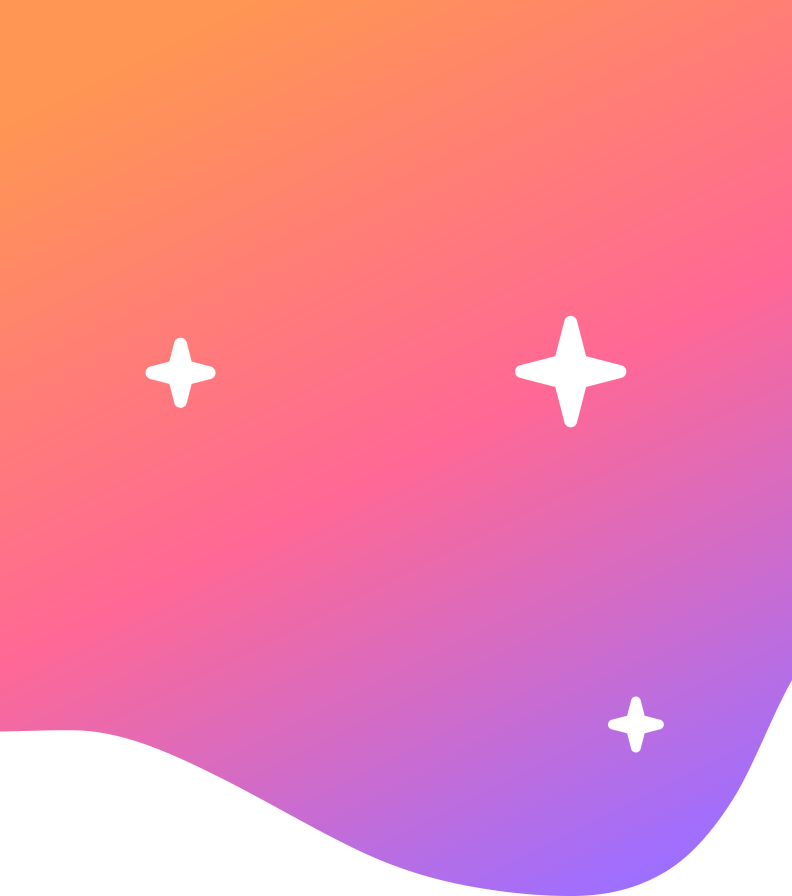
A Shadertoy shader for this background:

```glsl
// A warm diagonal gradient above a white wave, with three white sparkles.
// The wave is a cubic Hermite curve through a few knots; each sparkle is a
// folded distance function. Lengths are in canvas heights, y pointing up.

const float ASPECT = 0.8854;               // layout width over height
const vec3 ORANGE = vec3(1.0, 0.588, 0.325);
const vec3 PINK   = vec3(1.0, 0.408, 0.584);
const vec3 PURPLE = vec3(0.62, 0.435, 1.0);
const vec3 WHITE  = vec3(1.0);

const vec2 GRADIENT_AXIS = vec2(0.5, -1.0);
const vec3 GRADIENT_STOPS = vec3(-0.861, -0.258, 0.335);

// Wave knots: x, height, slope
const int KNOT_COUNT = 9;
const vec3 KNOTS[KNOT_COUNT] = vec3[KNOT_COUNT](
    vec3(0.0000, 0.1836,  0.01),
    vec3(0.0846, 0.1849, -0.02),
    vec3(0.2474, 0.1315, -0.50),
    vec3(0.4036, 0.0495, -0.47),
    vec3(0.5208, 0.0117, -0.19),
    vec3(0.6380, 0.0000,  0.00),
    vec3(0.7422, 0.0260,  0.58),
    vec3(0.8203, 0.1094,  1.60),
    vec3(0.8854, 0.2409,  1.75));

// Sparkles: centre, arm length, tip radius
const int SPARKLE_COUNT = 3;
const vec4 SPARKLES[SPARKLE_COUNT] = vec4[SPARKLE_COUNT](
    vec4(0.6380, 0.5853, 0.0622, 0.0072),
    vec4(0.2018, 0.5840, 0.0391, 0.0072),
    vec4(0.7109, 0.1914, 0.0312, 0.0055));
const float ARM_TAPER = 0.253;             // arm edge angle in radians

vec3 gradientColor(vec2 p) {
    float s = dot(p, GRADIENT_AXIS);
    float toPink = clamp((s - GRADIENT_STOPS.x) / (GRADIENT_STOPS.y - GRADIENT_STOPS.x), 0.0, 1.0);
    float toPurple = clamp((s - GRADIENT_STOPS.y) / (GRADIENT_STOPS.z - GRADIENT_STOPS.y), 0.0, 1.0);
    return mix(mix(ORANGE, PINK, toPink), PURPLE, toPurple);
}

// Height and slope of the Hermite curve between two knots
vec2 hermite(vec3 a, vec3 b, float x) {
    float w = b.x - a.x;
    float t = (x - a.x) / w;
    float rise = b.y - a.y;
    float c2 = 3.0 * rise - w * (2.0 * a.z + b.z);
    float c3 = w * (a.z + b.z) - 2.0 * rise;
    float height = a.y + t * (w * a.z + t * (c2 + t * c3));
    float slope = a.z + t * (2.0 * c2 + 3.0 * t * c3) / w;
    return vec2(height, slope);
}

// Approximate signed distance to the wave, positive above it
float waveDistance(vec2 p) {
    vec2 curve = vec2(0.0);
    for (int i = 0; i < KNOT_COUNT - 1; i++) {
        if (p.x >= KNOTS[i].x) curve = hermite(KNOTS[i], KNOTS[i + 1], p.x);
    }
    return (p.y - curve.x) / sqrt(1.0 + curve.y * curve.y);
}

// Four tapered arms with round tips, folded into one octant
float sparkleDistance(vec2 p, float arm, float radius) {
    vec2 q = abs(p);
    q = vec2(max(q.x, q.y), min(q.x, q.y)) - vec2(arm - radius, 0.0);
    vec2 along = vec2(cos(ARM_TAPER), -sin(ARM_TAPER));
    vec2 normal = vec2(-along.y, along.x);
    float d = dot(q, along) > 0.0 ? length(q) : dot(q, normal);
    return d - radius;
}

// Smooth coverage of a shape, one pixel wide at its edge
float coverage(float d, float pixel) {
    return clamp(0.5 - d / pixel, 0.0, 1.0);
}

void mainImage(out vec4 fragColor, in vec2 fragCoord) {
    vec2 p = fragCoord / iResolution.xy * vec2(ASPECT, 1.0);
    float pixel = 1.0 / iResolution.y;

    // Gradient and wave
    vec3 color = mix(gradientColor(p), WHITE, coverage(waveDistance(p), pixel));

    // Sparkles
    for (int i = 0; i < SPARKLE_COUNT; i++) {
        vec4 s = SPARKLES[i];
        color = mix(color, WHITE, coverage(sparkleDistance(p - s.xy, s.z, s.w), pixel));
    }

    fragColor = vec4(color, 1.0);
}
```
